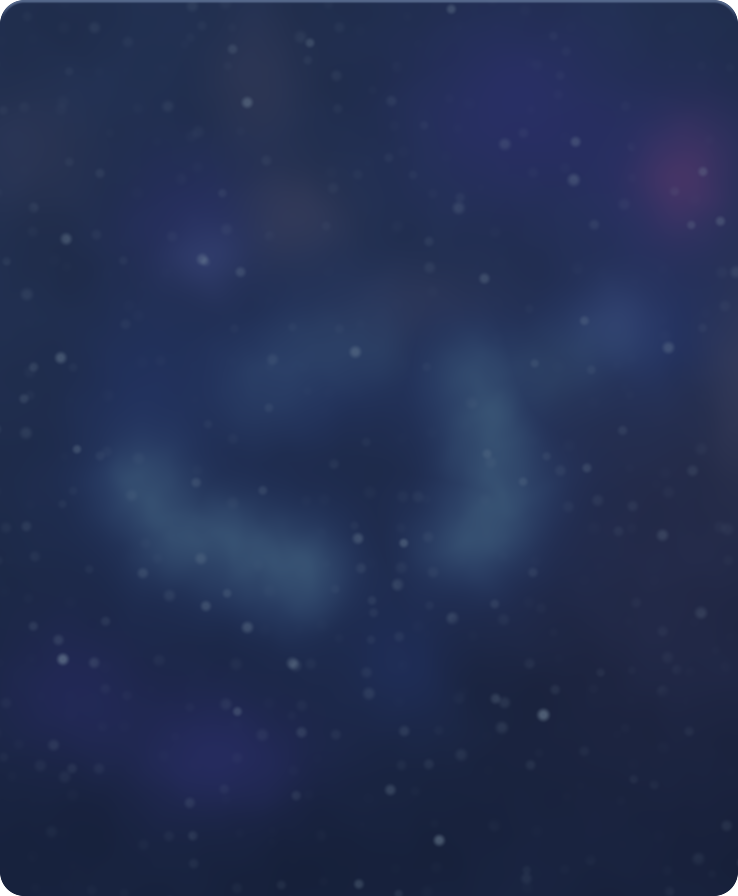
Reproduce this background procedurally as a Shadertoy shader.

```glsl
// A dim night-blue nebula on a rounded panel: a vertical gradient, round glows
// and curved streaks of light, gently bent by layered sines, then sprinkled with
// small blurred stars from jittered cells. Lengths are in canvas heights.

#define TOP_COLOR    vec3(0.127, 0.182, 0.308)
#define BOTTOM_COLOR vec3(0.090, 0.132, 0.238)
#define BLUE_COLOR   vec3(0.138, 0.205, 0.410)
#define RING_COLOR   vec3(0.225, 0.335, 0.460)
#define VIOLET_COLOR vec3(0.170, 0.182, 0.425)
#define ROSE_COLOR   vec3(0.330, 0.215, 0.410)
#define DUST_COLOR   vec3(0.240, 0.255, 0.370)
#define STAR_COLOR   vec3(0.470, 0.550, 0.620)
#define STAR_RADIUS  0.0100
#define BEND         0.013
#define CORNER       0.027

float hash(vec2 p) {
    vec3 q = fract(vec3(p.xyx) * 0.1031);
    q += dot(q, q.yzx + 33.33);
    return fract((q.x + q.y) * q.z);
}

// Smooth cloud value, roughly -1 to 1
float clouds(vec2 p) {
    float sum = 0.0, weight = 0.5;
    for (int i = 0; i < 4; i++) {
        sum += weight * sin(p.x + 1.3 * sin(p.y)) * cos(p.y + 0.9 * sin(p.x * 0.8));
        p = mat2(1.3, 1.1, -1.1, 1.3) * p + 2.7;
        weight *= 0.55;
    }
    return sum;
}

float glow(vec2 p, vec2 center, vec2 size) {
    vec2 q = (p - center) / size;
    return exp(-dot(q, q));
}

float segment(vec2 p, vec2 a, vec2 b) {
    vec2 ab = b - a;
    return length(p - a - ab * clamp(dot(p - a, ab) / dot(ab, ab), 0.0, 1.0));
}

// Light around a bent streak: x is the core, y the wide halo
vec2 streak(vec2 p, vec2 a, vec2 b, vec2 c) {
    float d = min(segment(p, a, b), segment(p, b, c));
    return exp(-d * d / vec2(0.0024, 0.0085));
}

// One faint, soft-edged disc per cell; few cells are bright
float stars(vec2 p, float cell, float radius, float seed) {
    vec2 id = floor(p / cell) + seed;
    float size = radius * mix(0.7, 1.0, hash(id + 5.1));
    vec2 jitter = vec2(hash(id + 17.3), hash(id + 41.7));
    vec2 center = mix(vec2(size), vec2(cell - size), jitter);
    float d = length(mod(p, cell) - center);
    float light = pow(hash(id + 71.9), 5.0);
    return light * smoothstep(size, size * 0.2, d);
}

vec3 nebula(vec2 p) {
    vec2 w = p + BEND * vec2(clouds(p * 17.0), clouds(p * 17.0 + 8.0));
    vec3 color = mix(BOTTOM_COLOR, TOP_COLOR, smoothstep(0.0, 0.75, p.y));

    // Broad haze: warmer on the lower right, bluer in drifting patches
    color += vec3(0.026, 0.004, 0.006) * glow(w, vec2(0.76, 0.38), vec2(0.22, 0.28));
    color *= 1.0 + 0.08 * clouds(w * 14.0 + 3.0);
    float blue = 0.50 * glow(w, vec2(0.45, 0.26), vec2(0.06, 0.07))
               + 0.40 * glow(w, vec2(0.15, 0.58), vec2(0.07, 0.09))
               + 0.45 * glow(w, vec2(0.32, 0.58), vec2(0.12, 0.08))
               + 0.60 * glow(w, vec2(0.72, 0.63), vec2(0.12, 0.06));
    color = mix(color, BLUE_COLOR, min(blue, 0.8));

    // Coloured glows
    float violet = 0.65 * glow(w, vec2(0.57, 0.88), vec2(0.12, 0.11))
                 + 0.65 * glow(w, vec2(0.25, 0.16), vec2(0.10, 0.07))
                 + 0.50 * glow(w, vec2(0.08, 0.23), vec2(0.09, 0.08))
                 + 0.55 * glow(w, vec2(0.75, 0.80), vec2(0.12, 0.11))
                 + 0.45 * glow(w, vec2(0.21, 0.76), vec2(0.08, 0.08));
    color = mix(color, VIOLET_COLOR, min(violet, 0.8));
    color = mix(color, ROSE_COLOR, 0.65 * glow(w, vec2(0.77, 0.80), vec2(0.052, 0.06)));
    float dust = 0.55 * glow(w, vec2(0.33, 0.76), vec2(0.06, 0.05))
               + 0.40 * glow(w, vec2(0.29, 0.91), vec2(0.05, 0.08))
               + 0.55 * glow(w, vec2(0.83, 0.57), vec2(0.04, 0.11))
               + 0.30 * glow(w, vec2(0.03, 0.83), vec2(0.07))
               + 0.35 * glow(w, vec2(0.47, 0.66), vec2(0.09, 0.04));
    color = mix(color, DUST_COLOR, min(dust, 0.7));
    float tuft = glow(w, vec2(0.23, 0.71), vec2(0.04)) + glow(w, vec2(0.69, 0.645), vec2(0.045));
    color = mix(color, vec3(0.22, 0.27, 0.47), 0.55 * tuft);

    // Broken ring: left, right and upper streaks, and the arm on the right
    vec2 left = streak(w, vec2(0.160, 0.460), vec2(0.200, 0.410), vec2(0.335, 0.365));
    vec2 right = streak(w, vec2(0.530, 0.570), vec2(0.567, 0.455), vec2(0.530, 0.405));
    vec2 upper = streak(w, vec2(0.300, 0.575), vec2(0.350, 0.605), vec2(0.400, 0.620));
    vec2 arm = streak(w, vec2(0.540, 0.575), vec2(0.610, 0.580), vec2(0.680, 0.630));
    vec2 ring = max(max(left, right), max(0.48 * upper, 0.45 * arm));
    color = mix(color, BLUE_COLOR, 0.55 * ring.y);
    float shade = 0.80 + 0.25 * clouds(w * 26.0 + 1.0);
    return mix(color, RING_COLOR, clamp(ring.x * shade, 0.0, 0.9));
}

void mainImage(out vec4 fragColor, in vec2 fragCoord) {
    vec2 p = fragCoord / iResolution.y;
    vec2 halfSize = 0.5 * vec2(iResolution.x / iResolution.y, 1.0);
    float pixel = 1.0 / iResolution.y;

    // Stars gather in loose groups
    float crowd = smoothstep(-0.7, 0.5, clouds(p * 19.0 + 5.0));
    float light = 0.55 * stars(p, 0.048, STAR_RADIUS, 3.0)
                + 0.30 * stars(p + 0.019, 0.037, STAR_RADIUS, 59.0);
    vec3 color = mix(nebula(p), STAR_COLOR, light * crowd);

    // Rounded panel with a thin lit upper rim
    vec2 q = abs(p - halfSize) - halfSize + CORNER;
    float edge = length(max(q, 0.0)) + min(max(q.x, q.y), 0.0) - CORNER;
    float rim = smoothstep(-0.0045, -0.001, edge) * smoothstep(0.975, 0.998, p.y);
    color = mix(color, vec3(0.40, 0.48, 0.62), 0.75 * rim);
    float inside = smoothstep(0.5 * pixel, -0.5 * pixel, edge);
    fragColor = vec4(mix(vec3(1.0), color, inside), 1.0);
}
```
